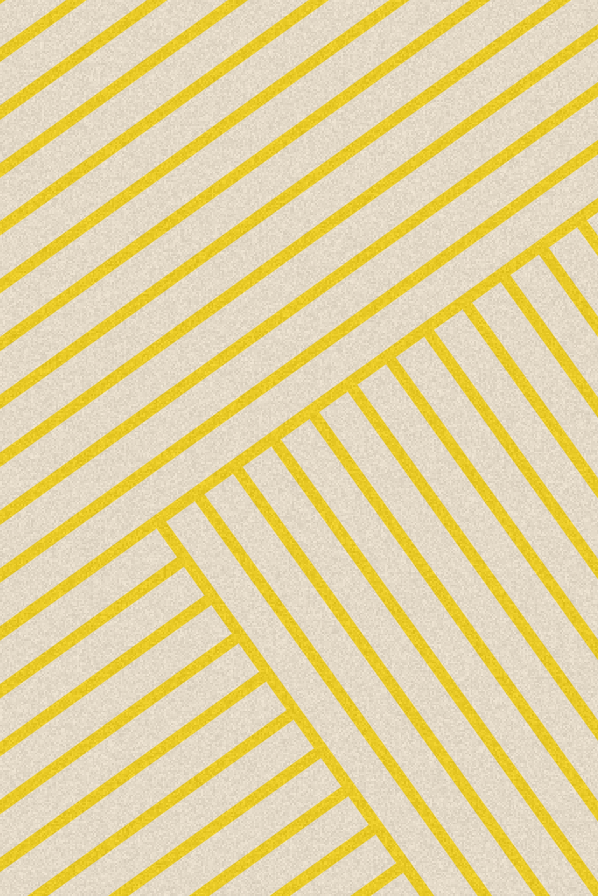
A Shadertoy shader for this pattern:

```glsl
// Three fields of slanted yellow stripes meeting at right angles on grainy cream paper.

// Sine-free hash of a grid cell
float hash(vec2 cell) {
    vec3 q = fract(vec3(cell.xyx) * 0.1031);
    q += dot(q, q.yzx + 33.33);
    return fract((q.x + q.y) * q.z);
}

// Distance to the nearest line of an evenly spaced family
float lineDistance(float x) {
    float spacing = 0.0525;
    return abs(mod(x + 0.5 * spacing, spacing) - 0.5 * spacing);
}

// Distance to the stripes, with the corner of the fields at zero
float stripeField(vec2 q) {
    float along = lineDistance(q.y);
    if (q.y > 0.0) return along;
    float across = lineDistance(q.x);
    float inner = q.x > 0.0 ? across : along;
    return min(inner, min(abs(q.x), abs(q.y)));
}

void mainImage(out vec4 fragColor, in vec2 fragCoord) {
    vec2 p = fragCoord / iResolution.y;
    float pixel = 1.0 / iResolution.y;

    // Rotate into the stripe frame and move to the corner
    vec2 dir = vec2(cos(0.6217), sin(0.6217));
    vec2 q = vec2(dot(p, dir), dot(p, vec2(-dir.y, dir.x))) - vec2(0.3875, 0.2382);

    // Stripes over paper
    float stripe = 1.0 - smoothstep(-0.75 * pixel, 0.75 * pixel, stripeField(q) - 0.0066);
    vec3 cream = vec3(0.89, 0.85, 0.78);
    vec3 yellow = vec3(0.91, 0.79, 0.15);
    vec3 color = mix(cream, yellow, stripe);

    // Fine paper grain
    vec2 cell = floor(p * 512.0);
    float grain = hash(cell) + hash(cell + 71.0) - 1.0;
    color += 0.06 * grain;

    fragColor = vec4(clamp(color, 0.0, 1.0), 1.0);
}
```
